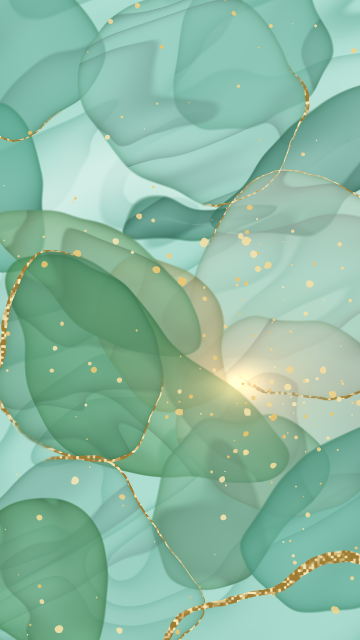
Write a Shadertoy shader that draws this background.

```glsl
// Translucent aqua and moss ink veils with gold veins, flecks and a warm glow.
#define AQUA vec3(0.68, 0.87, 0.82)
#define TEAL vec3(0.36, 0.65, 0.57)
#define SAGE vec3(0.54, 0.72, 0.56)
#define MIST vec3(0.75, 0.82, 0.75)
#define MOSS vec3(0.30, 0.53, 0.35)
#define SAND vec3(0.76, 0.74, 0.56)
#define PEARL vec3(0.87, 0.95, 0.93)
#define GOLD vec3(0.78, 0.61, 0.25)
#define CREAM vec3(0.97, 0.91, 0.72)
#define WARP 0.17
#define VEIN_WIDTH 0.0036
#define RIM_DARKNESS 0.24

float hash(vec2 p) {
    vec3 q = fract(p.xyx * 0.1031);
    q += dot(q, q.yzx + 33.33);
    return fract((q.x + q.y) * q.z);
}

float noise(vec2 p) {
    vec2 i = floor(p), f = p - i;
    f = f * f * f * (f * (f * 6.0 - 15.0) + 10.0);
    vec2 e = vec2(1, 0);
    return mix(mix(hash(i), hash(i + e), f.x),
               mix(hash(i + e.yx), hash(i + 1.0), f.x), f.y);
}

vec2 flow(vec2 p) {
    vec2 broad = vec2(noise(p * 3.0), noise(p * 3.0 + 41.0)) - 0.5;
    vec2 fine = vec2(noise(p * 8.0 + 17.0), noise(p * 8.0 + 73.0)) - 0.5;
    return broad + 0.24 * fine;
}

vec2 turn(vec2 v, float a) {
    float c = cos(a), s = sin(a);
    return mat2(c, -s, s, c) * v;
}

// Signed distance to an ellipse with a wandering outline
float blob(vec2 p, vec2 centre, vec2 radii, float angle) {
    vec2 q = turn(p - centre + WARP * flow(p + centre * 9.0), angle);
    float k = length(q / radii);
    return k * (k - 1.0) / max(length(q / (radii * radii)), 0.001);
}

// Soft folds, each fading in slowly and ending on a crisp edge
float pleats(vec2 p, float angle) {
    vec2 q = turn(p, angle) * vec2(1.1, 2.3);
    q += 0.55 * flow(q * 0.6);
    float s = fract(noise(q * 1.5) * 3.0 + noise(q * 3.2 + 9.0) * 0.6);
    return s * s * s * smoothstep(0.0, 0.07, 1.0 - s);
}

void veil(inout vec3 col, vec2 p, float d, vec3 tint, float density, float angle) {
    float inside = 1.0 - smoothstep(-0.004, 0.004, d);
    float depth = min(d, 0.0);
    float fold = pleats(p + tint.xy * 37.0 + density * 11.0, angle);
    float cover = density * (0.68 + 0.35 * exp(depth * 14.0) + 0.3 * fold);
    col = mix(col, tint * (1.0 - 0.2 * fold), inside * min(cover, 0.95));
    col *= 1.0 - RIM_DARKNESS * inside * exp(depth * 85.0) * vec3(1.0, 0.6, 0.85);
}

void vein(inout vec3 col, vec2 p, float d, float width) {
    float px = 1.0 / iResolution.x;
    float swell = noise(p * 6.0 + 3.0), grain = noise(p * 130.0);
    d += 0.004 * (noise(p * 55.0) - 0.5);
    float w = width * (0.4 + 2.4 * swell * swell * swell);
    float cover = clamp((w - abs(d)) / px + 0.5, 0.0, 1.0);
    cover *= smoothstep(0.2, 0.36, noise(p * 2.4 + 7.0));
    vec3 metal = mix(GOLD * 0.8, CREAM, smoothstep(0.3, 0.95, grain));
    metal = mix(metal, CREAM, 0.55 * smoothstep(0.45, 0.2, swell) + 0.0);
    col = mix(col, metal, cover);
}

// Scattered round drops, gathered around the warm light
void flecks(inout vec3 col, vec2 p) {
    float px = 1.0 / iResolution.x;
    for (int i = 0; i < 3; i++) {
        float size = 0.032 + 0.014 * float(i), seed = 31.0 * float(i + 1);
        vec2 id = floor(p / size), key = id + seed;
        vec2 spot = (id + 0.3 + 0.4 * vec2(hash(key), hash(key + 57.0))) * size;
        vec2 a = (spot - vec2(0.78, 0.66)) / vec2(0.2, 0.15);
        vec2 b = (spot - vec2(0.72, 1.01)) / vec2(0.16, 0.12);
        float chance = 0.035 + 0.32 * exp(-dot(a, a)) + 0.25 * exp(-dot(b, b));
        float r = size * mix(0.05, 0.22, pow(hash(key + 91.0), 2.0));
        float d = length(p - spot) - r * (0.8 + 0.5 * noise(p * 90.0));
        float cover = clamp(0.5 - d / px, 0.0, 1.0) * step(hash(key + 13.0), chance);
        col = mix(col, mix(CREAM, GOLD * 1.15, hash(key + 7.0) * 0.7), cover * 0.9);
    }
}

void mainImage(out vec4 fragColor, in vec2 fragCoord) {
    vec2 p = fragCoord / iResolution.x;

    // Pale wash with a bright diagonal band
    vec3 col = mix(AQUA, TEAL, 0.55 * pleats(p, 0.5));
    float band = (p.y - 1.16 - 0.22 * p.x + 0.2 * (noise(p * 3.0) - 0.5)) / 0.13;
    col = mix(col, PEARL, 0.75 * exp(-band * band));

    // Upper veils and the teal smoke ribbon
    float crown = blob(p, vec2(0.56, 1.57), vec2(0.28, 0.31), 0.2);
    float corner = blob(p, vec2(0.12, 1.62), vec2(0.22, 0.24), 0.6);
    veil(col, p, blob(p, vec2(0.74, 1.65), vec2(0.2, 0.3), -0.3), TEAL, 0.55, 1.1);
    veil(col, p, corner, TEAL, 0.62, 0.7);
    veil(col, p, crown, mix(AQUA, TEAL, 0.4), 0.75, 0.4);
    veil(col, p, blob(p, vec2(0.9, 1.37), vec2(0.36, 0.13), 0.6), TEAL * 0.9, 0.72, 0.6);
    veil(col, p, blob(p, vec2(0.52, 1.18), vec2(0.27, 0.045), 0.2), TEAL * 0.9, 0.7, 0.2);

    // Misty right side and sandy heart
    float mist = blob(p, vec2(0.88, 0.96), vec2(0.34, 0.29), 0.5);
    veil(col, p, mist, mix(MIST, AQUA, 0.3), 0.8, 0.3);
    veil(col, p, blob(p, vec2(0.8, 0.6), vec2(0.34, 0.23), 0.2), MIST, 0.8, 0.4);
    veil(col, p, blob(p, vec2(0.52, 0.83), vec2(0.18, 0.2), 0.0), SAND, 0.7, 0.7);

    // Green sweep on the left
    float arch = blob(p, vec2(0.2, 0.77), vec2(0.23, 0.32), -0.1);
    veil(col, p, blob(p, vec2(0.01, 1.23), vec2(0.13, 0.26), 0.1), TEAL * 1.06, 0.8, 1.2);
    veil(col, p, blob(p, vec2(0.34, 1.01), vec2(0.33, 0.14), -0.5), SAGE, 0.85, -0.5);
    veil(col, p, blob(p, vec2(0.34, 0.71), vec2(0.46, 0.17), -0.58), MOSS * 1.2, 0.7, -0.6);
    veil(col, p, arch, mix(MOSS, TEAL, 0.4), 0.5, -0.7);

    // Lower veils
    float hill = blob(p, vec2(0.2, 0.17), vec2(0.35, 0.25), -0.3);
    veil(col, p, blob(p, vec2(0.65, 0.42), vec2(0.17, 0.23), -0.4), mix(SAGE, TEAL, 0.4), 0.7, -0.9);
    veil(col, p, blob(p, vec2(1.0, 0.3), vec2(0.3, 0.2), 0.6), TEAL * 1.05, 0.75, 0.5);
    veil(col, p, hill, mix(AQUA, TEAL, 0.5), 0.6, 0.6);
    veil(col, p, blob(p, vec2(0.13, 0.2), vec2(0.22, 0.2), -0.5), MOSS * 1.15, 0.65, -0.5);

    // Warm light
    vec2 g = (p - vec2(0.67, 0.71)) / vec2(0.2, 0.14);
    col = mix(col, vec3(0.95, 0.82, 0.64), 0.5 * exp(-dot(g, g)));
    col += vec3(0.3, 0.22, 0.14) * exp(-7.0 * dot(g, g));

    // Gold
    vein(col, p, crown, VEIN_WIDTH);
    vein(col, p, corner, VEIN_WIDTH * 0.8);
    vein(col, p, mist, VEIN_WIDTH);
    vein(col, p, arch, VEIN_WIDTH);
    vein(col, p, hill, VEIN_WIDTH * 0.8);
    vein(col, p, blob(p, vec2(0.85, -0.05), vec2(0.36, 0.23), 0.0), VEIN_WIDTH * 3.5);
    flecks(col, p);

    fragColor = vec4(clamp(col, 0.0, 1.0), 1.0);
}
```
